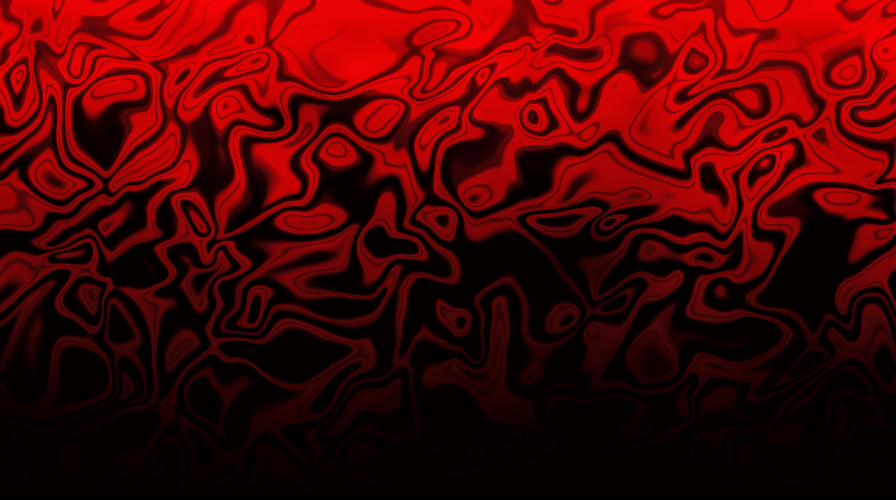
Give the GLSL for this background, as a Shadertoy shader.

```glsl
float hash(vec2 cell) {
    vec3 k = fract(vec3(cell.xyx) * 0.1031);
    k += dot(k, k.yzx + 33.33);
    return fract((k.x + k.y) * k.z);
}

float noise(vec2 p) {
    vec2 cell = floor(p), f = fract(p);
    vec2 u = f * f * (3.0 - 2.0 * f);
    return mix(mix(hash(cell), hash(cell + vec2(1, 0)), u.x),
               mix(hash(cell + vec2(0, 1)), hash(cell + vec2(1, 1)), u.x), u.y);
}

vec2 noisePair(vec2 p) {
    return vec2(noise(p), noise(p + vec2(37.2, 91.7))) - 0.5;
}

// Soft round patch, one at its centre
float patchGlow(vec2 p, vec2 centre, vec2 size) {
    vec2 d = (p - centre) / size;
    return exp(-dot(d, d));
}

// Folded liquid field, stretched along the rising diagonal
float liquid(vec2 p) {
    vec2 q = mat2(0.82, -0.57, 0.57, 0.82) * p;
    q += 0.09 * noisePair(q * 6.0 + 4.0);
    q += 0.075 * noisePair(q * 14.0 + 19.0);
    return 0.8 * noise(q * vec2(10.5, 15.0) + 11.0) + 0.5 * noise(q * vec2(4.5, 8.0) + 71.0);
}

// Light falls from the top edge, with a few dark hollows and warm tongues
float lightLevel(vec2 p) {
    float level = p.y + 0.03 * sin(p.x * 5.0 - 0.6);
    level += 0.08 * (noise(p * 5.0 + 7.0) - 0.5);
    level += 0.08 * patchGlow(p, vec2(0.45, 0.68), vec2(0.22, 0.12));
    level += 0.08 * patchGlow(p, vec2(1.05, 0.74), vec2(0.20, 0.10));
    level += 0.10 * patchGlow(p, vec2(1.48, 0.62), vec2(0.16, 0.14));
    level -= 0.22 * patchGlow(p, vec2(1.15, 0.49), vec2(0.14, 0.08));
    level -= 0.15 * patchGlow(p, vec2(0.58, 0.76), vec2(0.10, 0.05));
    level -= 0.10 * patchGlow(p, vec2(1.68, 0.28), vec2(0.35, 0.16));
    level -= 0.06 * patchGlow(p, vec2(0.15, 0.22), vec2(0.30, 0.14));
    return clamp(level, 0.0, 1.05);
}

void mainImage(out vec4 fragColor, in vec2 fragCoord) {
    vec2 p = fragCoord / iResolution.y;
    float level = lightLevel(p);
    float phase = liquid(p) * 25.0;
    float blur = min(fwidth(phase), 2.5);

    // Broad bands widen towards the light, every other one fainter
    float wave = 0.5 + 0.5 * cos(phase) * (1.0 - 0.2 * blur);
    wave *= 0.9 + 0.1 * cos(phase * 0.5);
    float cut = 0.78 - 0.92 * level;
    float band = smoothstep(cut - 0.15 - 0.1 * blur, cut + 0.45 + 0.1 * blur, wave);

    // Thin dark contours, faded where they would be too fine
    float groove = smoothstep(0.0, 0.6, abs(sin(phase * 1.5 + 0.4)));
    float grooveDepth = 0.5 * (1.0 - smoothstep(0.6, 1.8, blur));
    grooveDepth *= 1.0 - 0.75 * smoothstep(0.75, 1.0, level);
    band *= mix(1.0, groove, grooveDepth);

    // Inner shading and overall fall-off
    float sheen = 0.82 + 0.18 * noise(p * 14.0 + 3.0);
    float red = band * sheen * smoothstep(0.0, 0.98, level);
    red = max(red, 0.93 * smoothstep(0.86, 1.0, level) * smoothstep(0.02, 0.2, wave));

    // Faint filaments in the dark
    float filament = smoothstep(0.35, 0.0, abs(wave - 0.8));
    red += 0.09 * filament * smoothstep(0.0, 0.3, level) * (1.0 - smoothstep(0.3, 0.6, level));

    float tint = 0.03 * smoothstep(0.05, 0.3, red) * (1.0 - 0.7 * red);
    vec3 color = vec3(0.02 + 0.95 * red, tint, tint * 1.2);
    color *= smoothstep(0.0, 0.012, p.y);
    fragColor = vec4(color, 1.0);
}
```
